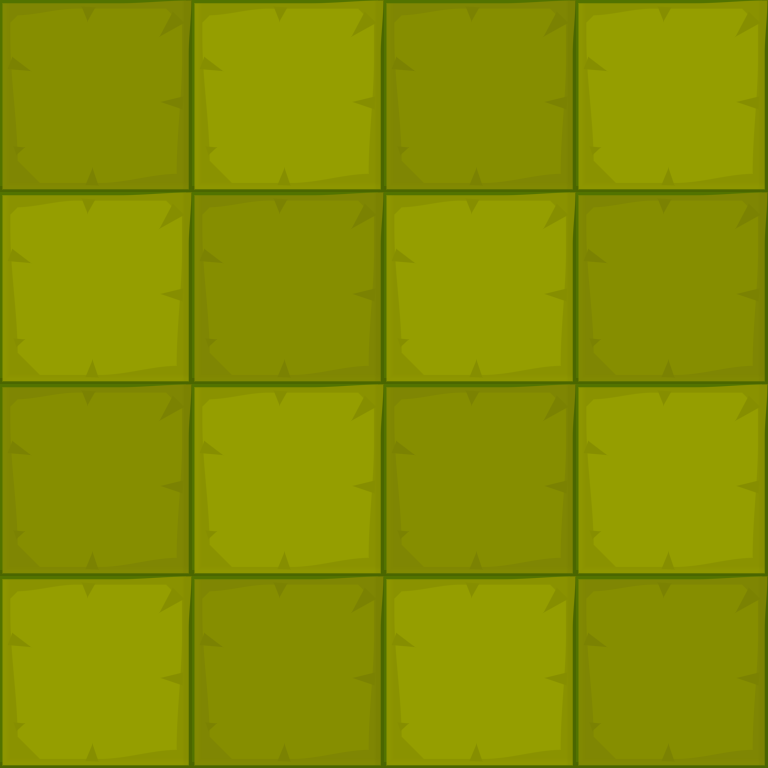
Give the GLSL for this pattern, as a three.js fragment shader.

```glsl
varying vec2 vUv;

const float TILES = 4.0;
const float SOFT = 0.004;

const vec3 LIGHT_TOP = vec3(0.583, 0.620, 0.0);
const vec3 LIGHT_BEVEL = vec3(0.543, 0.573, 0.0);
const vec3 DARK_TOP = vec3(0.527, 0.557, 0.0);
const vec3 DARK_BEVEL = vec3(0.497, 0.525, 0.01);
const vec3 GROUT_SHADE = vec3(0.29, 0.40, 0.0);
const vec3 GROUT_LIT = vec3(0.32, 0.45, 0.0);

// Coverage of a shape whose distance is negative inside
float cover(float d) {
  return 1.0 - smoothstep(-SOFT, SOFT, d);
}

// Distance to a box given by its lower left and upper right corners
float boxEdges(vec2 p, vec2 low, vec2 high) {
  vec2 d = max(low - p, p - high);
  return max(d.x, d.y);
}

// Tapered crack from the middle of its base to its tip
float spike(vec2 p, vec2 base, vec2 tip, float halfWidth) {
  vec2 axis = tip - base;
  float len = length(axis);
  vec2 dir = axis / len;
  vec2 rel = p - base;
  float along = dot(rel, dir);
  float side = abs(dot(rel, vec2(-dir.y, dir.x)));
  float slope = halfWidth / len;
  float flank = (side - halfWidth + along * slope) / sqrt(1.0 + slope * slope);
  return max(flank, -along);
}

// Full slab, with its upper right corner drawn out to a point
float slab(vec2 p) {
  vec2 high = vec2(
    0.983 + 0.014 * smoothstep(0.72, 1.0, p.y),
    0.983 + 0.015 * smoothstep(0.62, 1.0, p.x));
  return boxEdges(p, vec2(0.013, 0.014), high);
}

// Raised top with uneven sides and clipped corners
float raisedTop(vec2 p) {
  vec2 low = vec2(
    0.092 - 0.038 * smoothstep(0.15, 0.80, p.y),
    0.047 + 0.048 * smoothstep(0.52, 0.93, p.x));
  vec2 high = vec2(
    0.920 + 0.028 * smoothstep(0.10, 0.70, p.y),
    0.920 + 0.035 * smoothstep(0.08, 0.40, p.x));
  float lowerLeft = 0.255 - p.x - p.y;
  float upperLeft = 0.172 - p.x - (1.0 - p.y);
  float upperRight = 0.180 - (1.0 - p.x) - (1.0 - p.y);
  float corners = max(lowerLeft, max(upperLeft, upperRight)) * 0.707;
  return max(boxEdges(p, low, high), corners);
}

// Chips cut inward from the rim
float chips(vec2 p) {
  float d = spike(p, vec2(0.461, 0.964), vec2(0.456, 0.889), 0.036);
  d = min(d, spike(p, vec2(0.479, 0.035), vec2(0.482, 0.125), 0.034));
  d = min(d, spike(p, vec2(0.052, 0.672), vec2(0.161, 0.630), 0.034));
  d = min(d, spike(p, vec2(0.078, 0.215), vec2(0.129, 0.232), 0.024));
  d = min(d, spike(p, vec2(0.953, 0.464), vec2(0.836, 0.469), 0.034));
  return min(d, spike(p, vec2(0.930, 0.910), vec2(0.831, 0.809), 0.042));
}

// Bevel, brighter along the left and lower rim, darker on the right
vec3 bevelShade(vec2 p, vec3 bevel, vec3 top) {
  float lit = 1.0 - smoothstep(0.025, 0.055, min(p.x, p.y));
  float shade = smoothstep(0.945, 0.965, p.x);
  return mix(bevel, top, 0.35 * lit) * (1.0 - 0.03 * shade);
}

vec3 slabColor(vec2 p, vec3 bevel, vec3 top) {
  vec3 color = mix(bevelShade(p, bevel, top), top, cover(raisedTop(p)));
  return mix(color, bevel * 0.97, cover(chips(p)));
}

vec3 groutColor(vec2 p) {
  float shaded = max(step(0.97, p.x), step(p.y, 0.03));
  return mix(GROUT_LIT, GROUT_SHADE, shaded);
}

void main() {
  vec2 grid = vUv * TILES;
  vec2 cell = floor(grid);
  vec2 p = fract(grid);

  // Checkerboard of light and dark slabs
  float dark = mod(cell.x + cell.y, 2.0);
  vec3 top = mix(LIGHT_TOP, DARK_TOP, dark);
  vec3 bevel = mix(LIGHT_BEVEL, DARK_BEVEL, dark);

  vec3 color = mix(groutColor(p), slabColor(p, bevel, top), cover(slab(p)));
  gl_FragColor = vec4(color, 1.0);
}
```
